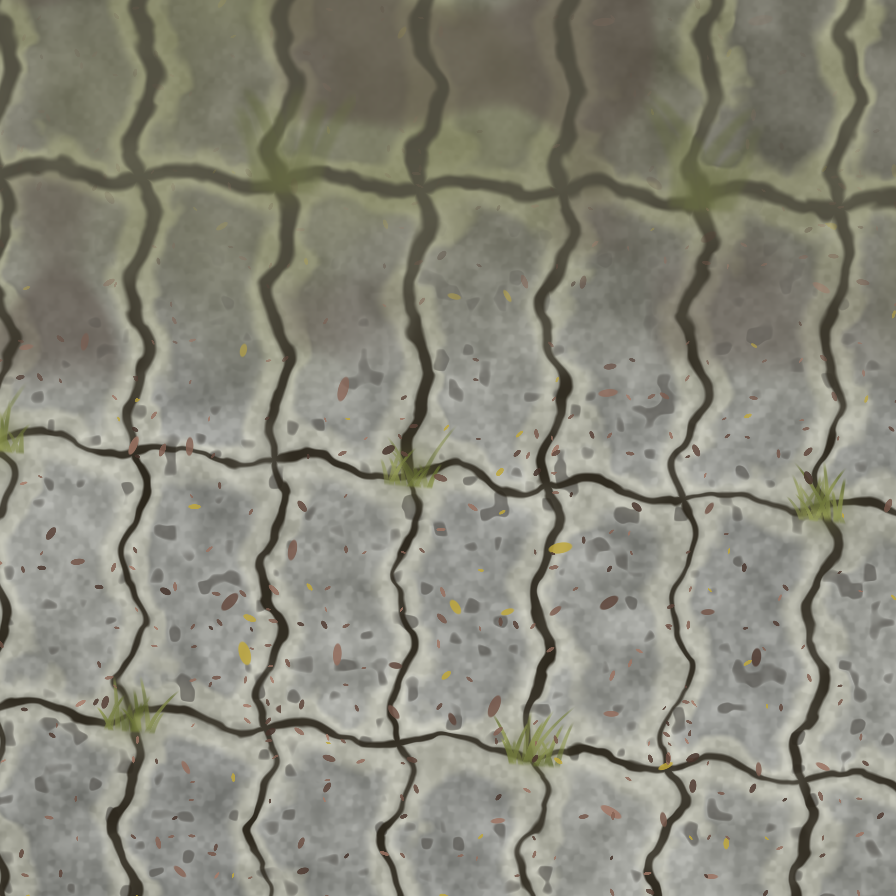
Reproduce this texture procedurally as a three.js fragment shader.

```glsl
// Weathered interlocking pavers: slanted rows of zigzag-sided stones with pale
// worn rims and dark cracked joints, weeds and leaf litter at some crossings.
// Sine-warped grid, smooth cellular noise for wear, hashed blades and leaves.
varying vec2 vUv;

float hash(vec2 p) {
  return fract(sin(dot(p, vec2(127.1, 311.7))) * 43758.5);
}

vec2 hash2(vec2 p) {
  return vec2(hash(p), hash(p + 37.3));
}

// Cell values blended by distance to jittered cell points
float cellNoise(vec2 p) {
  vec2 cell = floor(p);
  float sum = 0.0, total = 0.0;
  for (int j = -1; j <= 1; j++) {
    for (int i = -1; i <= 1; i++) {
      vec2 id = cell + vec2(float(i), float(j));
      vec2 d = id + 0.2 + 0.6 * hash2(id) - p;
      float w = exp(-5.0 * dot(d, d));
      sum += w * hash(id + 9.1);
      total += w;
    }
  }
  return sum / total;
}

// Fan of curved grass blades rooted at the origin
float grass(vec2 p, vec2 id, float soft) {
  float cover = 0.0;
  for (int i = 0; i < 18; i++) {
    vec2 h = hash2(id * 7.3 + float(i) * 1.7);
    vec2 g = hash2(id + float(i) * 3.1 + 50.0);
    float len = mix(0.025, 0.075, g.x * g.x) * (1.0 + soft);
    float t = (p.y + 0.018) / len;
    float spine = (h.x - 0.5) * 0.055 + (h.y - 0.5) * len * t * (0.7 + 0.8 * t);
    float width = (0.0022 + 0.004 * soft) * (1.1 - t);
    float blade = 1.0 - smoothstep(0.0, 0.002 + 0.009 * soft, abs(p.x - spine) - width);
    blade *= smoothstep(0.0, 0.15, t) * (1.0 - smoothstep(0.8, 1.0, t));
    cover = max(cover, blade * (0.55 + 0.45 * g.y));
  }
  return cover;
}

void main() {
  vec2 uv = vUv;
  float broad = cellNoise(uv * 6.0);
  float mottle = cellNoise(uv * 22.0);
  float fine = cellNoise(uv * 60.0 + 5.0);
  float grit = cellNoise(uv * 150.0);
  float far = smoothstep(0.5, 0.8, uv.y + 0.08 * (broad - 0.5));

  // Slanted grid: x counts columns, y counts rows
  float slope = mix(0.085, 0.04, smoothstep(0.5, 0.8, uv.y));
  vec2 grid = vec2((uv.x + 0.011 - 0.017 * uv.y) / (0.1505 + 0.0075 * uv.y),
                   (uv.y + slope * uv.x - 0.212) / 0.3);

  // Zigzag joints, roughened by noise
  float zig = cos(12.566 * (grid.y - 0.85));
  vec2 warped = grid - vec2(0.075 * zig + 0.012 * sin(37.7 * grid.y),
                            0.03 * sin(6.283 * (grid.x - 0.05)));
  warped += vec2(0.09, 0.04) * (mottle - 0.5) + vec2(0.04, 0.02) * (fine - 0.5);
  vec2 tile = floor(warped);
  vec2 gap = abs(fract(warped + 0.5) - 0.5) * vec2(0.155, 0.3);
  float rim = -log(exp(-gap.x * 90.0) + exp(-gap.y * 90.0)) / 90.0;

  // Stone: grey worn core inside a pale cement rim
  float tone = hash(tile + 3.0);
  float core = smoothstep(0.016, 0.034, rim + 0.028 * (mottle - 0.5) + 0.012 * (fine - 0.5));
  core *= 0.72 + 0.28 * tone;
  vec3 paleRim = mix(vec3(0.73, 0.73, 0.68), vec3(0.6, 0.6, 0.49), far);
  vec3 greyCore = mix(vec3(0.55, 0.555, 0.54), vec3(0.435, 0.43, 0.385), far);
  vec3 color = mix(paleRim, greyCore, core);
  color += 0.13 * (mottle - 0.5) + 0.07 * (broad - 0.5);
  color += (0.1 * (fine - 0.5) + 0.09 * (grit - 0.5)) * (1.0 - 0.6 * far);

  // Moss film and damp brown stains on the far rows
  float moss = far * smoothstep(0.4, 0.75, cellNoise(uv * 5.0 + 20.0));
  color = mix(color, vec3(0.5, 0.51, 0.36), 0.4 * moss);
  float stain = smoothstep(0.55, 0.62, uv.y) * smoothstep(0.58, 0.8, cellNoise(uv * 7.0 + 41.0));
  color = mix(color, vec3(0.35, 0.31, 0.28), 0.55 * stain);

  // Dark pits
  color = mix(color, vec3(0.3, 0.29, 0.27), (1.0 - far) * 0.6 * smoothstep(0.8, 0.92, fine));

  // Joints: thin and dark nearby, wide and soft far away
  float wear = cellNoise(grid * vec2(4.0, 7.0) + 13.0);
  float seam = hash(vec2(floor(warped.x + 0.5), tile.y) + 61.0);
  float halfX = mix(0.0008 + 0.0028 * seam + 0.003 * wear, 0.006, far);
  float halfY = mix(0.0015 + 0.0035 * wear, 0.0045, far);
  float crack = min(gap.x - halfX, gap.y - halfY);
  float soft = mix(0.0025, 0.007, far);
  vec3 soil = mix(vec3(0.17, 0.15, 0.11), vec3(0.31, 0.3, 0.25), far);
  color = mix(color, color * 0.8, 0.7 * (1.0 - smoothstep(0.0, 0.009, crack)));
  color = mix(color, soil, (1.0 - smoothstep(-0.001, soft, crack)) * (0.72 + 0.28 * wear));

  // Weeds on every third diagonal of crossings
  vec2 cross = floor(grid + 0.5);
  vec2 local = (grid - cross) * vec2(0.155, 0.3);
  float kind = mod(cross.x + cross.y, 3.0);
  float weedy = 1.0 - step(0.5, abs(kind - 1.0));
  float tuft = weedy * grass(local, cross, far);
  float haze = weedy * exp(-dot(local, local) * 1400.0);
  vec3 leafGreen = mix(vec3(0.34, 0.38, 0.16), vec3(0.62, 0.65, 0.36), fine);
  color = mix(color, vec3(0.41, 0.42, 0.25), 0.5 * haze);
  color = mix(color, mix(leafGreen, vec3(0.4, 0.42, 0.26), far), tuft * (0.85 - 0.35 * far));

  // Fallen leaves and crumbs, crowded at the next diagonal
  vec2 heap = (local - vec2(0.0, 0.025)) * vec2(1.0, 0.65);
  float litter = (1.0 - step(0.5, abs(kind - 2.0))) * exp(-dot(heap, heap) * 1500.0);
  for (int k = 0; k < 3; k++) {
    float scale = 17.0 + 15.0 * float(k);
    vec2 p = uv * scale + float(k) * 19.7;
    vec2 id = floor(p), h = hash2(id), g = hash2(id + 71.0);
    vec2 d = fract(p) - 0.35 - 0.3 * h;
    float a = 6.283 * g.x;
    d = mat2(cos(a), -sin(a), sin(a), cos(a)) * d;
    float shape = length(d * vec2(1.0, 1.8 + g.y)) - 0.1 - 0.14 * h.y * h.y;
    float chance = 0.1 + 0.1 * (1.0 - uv.y) + 0.75 * litter;
    float leaf = step(hash(id + 5.5), chance) * (1.0 - smoothstep(0.0, 0.05, shape));
    vec3 tint = mix(vec3(0.26, 0.19, 0.16), vec3(0.66, 0.49, 0.42), g.y);
    tint = mix(tint, vec3(0.74, 0.65, 0.24), step(0.88, h.x));
    color = mix(color, tint, leaf * 0.85 * (1.0 - 0.85 * far));
  }

  gl_FragColor = vec4(clamp(color, 0.0, 1.0), 1.0);
}
```
